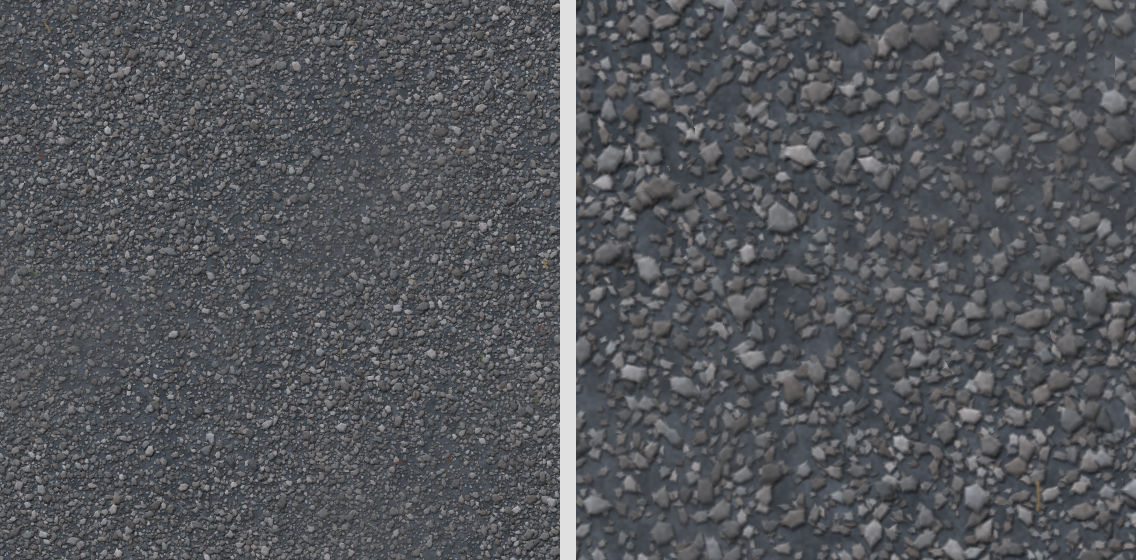
Left, the full canvas; right, a detail of the centre.
This texture is drawn by a Shadertoy shader. Its source:

```glsl
// Worn asphalt: angular grey chippings bedded in blue-grey binder, with bits of straw.
#define BINDER vec3(0.268, 0.290, 0.320)
#define STONE vec3(0.418, 0.418, 0.428)
#define DUST vec3(0.350, 0.352, 0.360)
#define LIGHT_DIR vec2(-0.45, 0.89)
#define TONE_SPREAD 0.22
#define BEVEL 0.24
#define SHADOW 0.42
#define GRAIN 0.15
#define SOFTNESS 0.0013
#define TAU 6.2831853

// Integer hash: three values in 0..1 for a cell and a seed
vec3 hash3(vec2 cell, int seed) {
    uvec3 v = uvec3(ivec3(ivec2(cell) + 4096, seed));
    v = v * 1664525u + 1013904223u;
    v.x += v.y * v.z; v.y += v.z * v.x; v.z += v.x * v.y;
    v ^= v >> 16u;
    v.x += v.y * v.z; v.y += v.z * v.x; v.z += v.x * v.y;
    return vec3(v >> 8u) / 16777216.0;
}

float valueNoise(vec2 p, int seed) {
    vec2 c = floor(p), f = fract(p);
    f = f * f * (3.0 - 2.0 * f);
    float bottom = mix(hash3(c, seed).x, hash3(c + vec2(1, 0), seed).x, f.x);
    float top = mix(hash3(c + vec2(0, 1), seed).x, hash3(c + vec2(1, 1), seed).x, f.x);
    return mix(bottom, top, f.y);
}

float fbm(vec2 p, int seed) {
    float sum = 0.0, amp = 0.5;
    for (int i = 0; i < 4; i++) {
        sum += amp * valueNoise(p, seed + i);
        p = p * 2.03 + 7.3;
        amp *= 0.5;
    }
    return sum / 0.9375;
}

mat2 rotation(float a) {
    return mat2(cos(a), -sin(a), sin(a), cos(a));
}

float softWidth(float count) {
    return count * max(SOFTNESS, 0.6 / iResolution.y);
}

// One layer of scattered chippings, each a random six-sided polygon with a shadow
void addStones(inout vec3 col, vec2 uv, float count, float radius, float cover, int seed) {
    vec2 p = uv * count, home = floor(p);
    float width = softWidth(count);
    for (int k = 0; k < 9; k++) {
        vec2 cell = home + vec2(k % 3 - 1, k / 3 - 1);
        vec3 place = hash3(cell, seed), look = hash3(cell, seed + 50);
        if (look.x > cover) continue;
        vec2 q = p - cell - 0.5 - 0.8 * (place.xy - 0.5);
        float r = radius * mix(0.65, 1.2, place.z);
        if (dot(q, q) > 5.0 * r * r) continue;

        float stretch = mix(1.0, 1.35, look.y);
        mat2 turn = rotation(TAU * look.z);
        vec2 squash = vec2(1.0 / stretch, stretch);
        vec2 light = turn * LIGHT_DIR;
        vec2 body = turn * q * squash;
        vec2 shadowPos = body + light * squash * r * 0.32;
        float d = -9.0, shadowDist = -9.0;
        vec2 normal = vec2(0);
        for (int i = 0; i < 6; i++) {
            vec2 j = fract(place.xy * (13.0 + 7.0 * float(i)) + look.yz);
            float a = (float(i) + 0.75 * j.x) * TAU / 6.0;
            vec2 side = vec2(cos(a), sin(a));
            float reach = r * mix(0.7, 1.05, j.y);
            float e = dot(body, side) - reach;
            if (e > d) { d = e; normal = side; }
            shadowDist = max(shadowDist, dot(shadowPos, side) - reach);
        }

        // Tone, warmth, lit bevel and a slight tilt of the top face
        float tone = fract(place.z * 37.0 + look.y * 11.0);
        float warmth = fract(look.z * 29.0 + place.x * 5.0) - 0.4;
        vec3 face = STONE * (1.0 + TONE_SPREAD * (2.0 * tone - 1.0) + 0.2 * pow(tone, 8.0));
        face += warmth * vec3(0.035, 0.004, -0.014);
        float rim = smoothstep(-0.55 * r, 0.0, d);
        face *= 1.0 + BEVEL * rim * (dot(normal, light) - 0.3);
        face *= 1.0 + 0.10 * dot(q, LIGHT_DIR) / r;

        col *= 1.0 - SHADOW * (1.0 - smoothstep(-width, width + 0.12 * r, shadowDist));
        col = mix(col, face, 1.0 - smoothstep(-width, width, d));
    }
}

// Rare thin slivers of straw, twig and leaf
void addStraw(inout vec3 col, vec2 uv) {
    float count = 9.0;
    vec2 p = uv * count, cell = floor(p);
    vec3 place = hash3(cell, 300), look = hash3(cell, 301);
    if (look.x > 0.22) return;
    vec2 q = rotation(TAU * look.y) * (p - cell - mix(vec2(0.2), vec2(0.8), place.xy));
    q.y += 1.2 * q.x * q.x;
    q.x -= clamp(q.x, -0.07, 0.07);
    float width = softWidth(count);
    vec3 tint = mix(vec3(0.58, 0.48, 0.32), vec3(0.37, 0.25, 0.22), step(0.4, look.z));
    tint = mix(tint, vec3(0.32, 0.38, 0.23), step(0.8, look.z));
    float mask = 1.0 - smoothstep(-width, width, length(q) - mix(0.008, 0.018, place.z));
    col = mix(col, tint, 0.8 * mask);
}

void mainImage(out vec4 fragColor, in vec2 fragCoord) {
    vec2 uv = fragCoord / iResolution.y;
    float patches = smoothstep(0.25, 0.75, fbm(uv * 5.0, 100));
    float dust = smoothstep(0.4, 0.75, fbm(uv * 3.0 + 5.0, 110));
    // Binder with rough mottling
    vec3 col = BINDER * (0.72 + 0.56 * fbm(uv * 75.0, 120));
    // Chippings from fine to coarse, thinner where the binder shows
    float cover = mix(0.5, 0.95, patches);
    addStones(col, uv, 165.0, 0.40, cover * 0.8, 1);
    addStones(col, uv, 112.0, 0.42, cover * 0.8, 2);
    addStones(col, uv, 76.0, 0.42, cover * 0.62, 3);
    addStones(col, uv, 50.0, 0.38, cover * 0.24, 4);
    addStraw(col, uv);
    // Surface grain and dusty, flatter areas
    float grain = 0.6 * valueNoise(uv * 410.0, 130) + 0.4 * valueNoise(uv * 190.0, 131) - 0.5;
    col *= 1.0 + 2.0 * GRAIN * grain;
    col = mix(col, DUST, 0.28 * dust);
    fragColor = vec4(clamp(col, 0.0, 1.0), 1.0);
}
```
